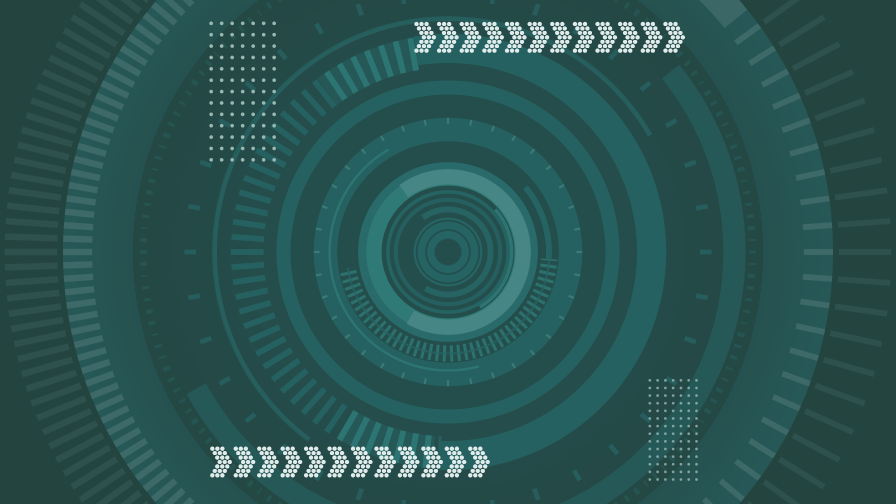
Give the GLSL for this background, as a Shadertoy shader.

```glsl
#define HEIGHT 432.0                  // canvas height in design units
#define EDGE   vec3(.14, .268, .25)
#define DARK   vec3(.14, .305, .30)
#define RIM    vec3(.15, .345, .34)
#define TEAL   vec3(.15, .39, .39)
#define JADE   vec3(.19, .49, .475)
#define SHINE  vec3(.29, .535, .525)
#define MIST   vec3(.31, .47, .465)
#define DOT    vec3(.60, .72, .70)
#define WHITE  vec3(.88, .925, .92)

float px, radius, angle;              // pixel size, polar position in degrees

float cover(float inside) { return clamp(inside / px + .5, 0., 1.); }

float ring(float inner, float outer) {
    return cover(min(radius - inner, outer - radius));
}

// Counterclockwise sector between two angles
float sector(float from, float to) {
    float d = abs(mod(angle - .5 * (from + to) + 180., 360.) - 180.);
    return cover(radians(.5 * (to - from) - d) * radius);
}

float arc(float inner, float outer, float from, float to) {
    return ring(inner, outer) * sector(from, to);
}

// Radial strokes repeated every given number of degrees
float ticks(float spacing, float width) {
    float d = abs(mod(angle + .5 * spacing, spacing) - .5 * spacing);
    return cover(.5 * width - radians(d) * radius);
}

float dotGrid(vec2 p, vec2 low, vec2 high, vec2 count, float size) {
    vec2 cell = (high - low) / (count - 1.);
    vec2 id = clamp(round((p - low) / cell), vec2(0), count - 1.);
    return cover(size - length(p - low - id * cell));
}

// Row of twelve arrowheads, each made of seven shifted lines of three dots
float chevrons(vec2 p, float spacing) {
    float line = clamp(round(p.y / 3.8), -3., 3.);
    p.x -= 2.1 * (3. - abs(line));
    p.x -= spacing * clamp(floor((p.x + 4.) / spacing), 0., 11.);
    float column = clamp(round(p.x / 4.3), 0., 2.);
    return cover(1.85 - length(p - vec2(4.3 * column, 3.8 * line)));
}

void paint(inout vec3 col, vec3 tint, float amount) { col = mix(col, tint, amount); }

void mainImage(out vec4 fragColor, in vec2 fragCoord) {
    px = HEIGHT / iResolution.y;
    vec2 p = (fragCoord - .5 * iResolution.xy) * px;
    radius = length(p);
    angle = degrees(atan(p.y, p.x));

    // Backdrop and wide rim
    vec3 col = EDGE;
    paint(col, RIM, ring(270., 330.) * mix(.7, 1., smoothstep(270., 330., radius)));
    paint(col, mix(DARK, EDGE, .65 * smoothstep(130., 270., radius)), cover(270. - radius));

    // Outer scale: dense on the left, open on the right
    float scale = mix(sector(-50., 39.) * ticks(4., 5.),
                      ticks(2., 5.5), sector(122., 238.));
    paint(col, MIST, .55 * scale * ring(305., 330.));
    paint(col, MIST, .24 * scale * ring(335., 380.));
    paint(col, MIST, .5 * arc(305., 330., 39., 50.));

    // Faint code marks, varied by layered sines
    float slot = floor(angle / 2.25 + .5);
    float stroke = 2.6 + 1.4 * sin(slot * 2.4) * sin(slot * 5.1);
    paint(col, TEAL, .45 * ring(258., 264.) * ticks(2.25, stroke));

    // Outer arcs and dashes
    paint(col, TEAL, .6 * arc(236., 255., -151.5, 39.));
    paint(col, TEAL, .8 * ring(216., 226.) * ticks(10., 4.));
    paint(col, TEAL, .8 * arc(198., 202., 30., 233.5));

    // Thick half ring and its toothed counterpart
    paint(col, TEAL, .9 * arc(162., 187., -92., 99.));
    float teeth = ring(158., 186.) * ticks(4., 5.);
    paint(col, TEAL, .9 * teeth * sector(99., 268.));
    float ends = max(sector(99., 127.), sector(239., 266.));
    paint(col, TEAL, .5 * ends * ring(158., 186.));
    paint(col, JADE, .7 * ends * teeth);

    // Middle rings with a fine scale
    paint(col, TEAL, .9 * ring(135., 147.));
    paint(col, TEAL, .9 * ring(95., 115.));
    paint(col, SHINE, .6 * ring(110., 115.) * ticks(10., 1.8));
    paint(col, JADE, .7 * arc(100.5, 102.5, 120., 285.));
    paint(col, TEAL, arc(84., 89., -4., 40.));
    paint(col, JADE, .75 * arc(80., 94., 189., 356.) * ticks(4., 2.6));
    paint(col, TEAL, .7 * arc(86., 88., 189., 356.));

    // Glossy inner ring
    paint(col, mix(TEAL, JADE, .3), ring(57., 77.));
    paint(col, JADE, .85 * ring(57., 70.));
    paint(col, SHINE, .85 * arc(58., 71., -120., 126.));
    paint(col, TEAL, ring(50., 53.));
    paint(col, JADE, .8 * arc(53., 56., -60., 42.));

    // Core rings
    paint(col, TEAL, .8 * ring(43., 46.5));
    paint(col, TEAL, arc(34., 39., -122., 126.));
    paint(col, TEAL, ring(27.5, 29.5));
    paint(col, TEAL, ring(19.5, 26.));
    paint(col, TEAL, ring(11.5, 18.));

    // Dot panels and arrow strips
    paint(col, DOT, dotGrid(p, vec2(-203., 79.), vec2(-149., 196.), vec2(7., 13.), 1.55));
    paint(col, DOT, .8 * dotGrid(p, vec2(173., -195.), vec2(213., -110.), vec2(7., 14.), 1.15));
    paint(col, WHITE, chevrons(p - vec2(-27., 184.), 19.4));
    paint(col, WHITE, chevrons(p - vec2(-202., -180.), 20.1));

    fragColor = vec4(col, 1.);
}
```
